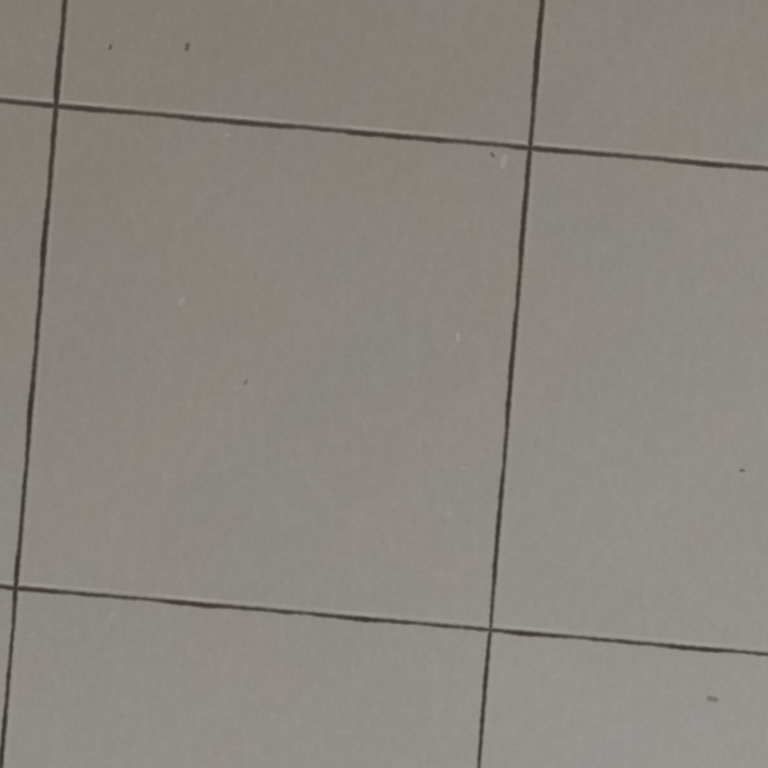
A Shadertoy shader for this texture:

```glsl
#define TILE_U vec2(0.617, -0.0547)   // tile edge running right
#define TILE_V vec2(0.052, 0.6275)    // tile edge running up
#define CORNER vec2(0.0208, 0.2344)   // one grid crossing
#define JOINT 0.0029                  // half width of a joint
#define BLUR 0.0027                   // softness of joint edges
#define SPECKS 14
#define WARM vec3(0.505, 0.480, 0.448)
#define COOL vec3(0.588, 0.576, 0.555)
#define GROUT vec3(0.225, 0.200, 0.178)
#define PALE vec3(0.650, 0.635, 0.605)

vec2 hash2(vec2 p) {
    vec3 q = fract(p.xyx * vec3(0.1031, 0.1030, 0.0973));
    q += dot(q, q.yzx + 33.33);
    return fract((q.xx + q.yz) * q.zy);
}

// Distance to the nearest scattered point
float cellular(vec2 p) {
    vec2 id = floor(p);
    float d = 2.0;
    for (int j = -1; j <= 1; j++)
    for (int i = -1; i <= 1; i++) {
        vec2 n = id + vec2(i, j);
        d = min(d, length(n + hash2(n) - p));
    }
    return d;
}

// Smooth wandering value, about -1 to 1
float waves(vec2 p) {
    return 0.5 * sin(p.x + 1.7 * sin(p.y * 0.8))
         + 0.3 * sin(2.3 * p.y + 1.3 * sin(p.x * 1.9))
         + 0.2 * sin(4.1 * p.x - 3.7 * p.y);
}

float stroke(float d, float halfWidth, float soft) {
    return 1.0 - smoothstep(halfWidth - soft, halfWidth + soft, abs(d));
}

void mainImage(out vec4 fragColor, in vec2 fragCoord) {
    vec2 uv = fragCoord / iResolution.xy;
    float soft = max(BLUR, 1.0 / iResolution.y);
    vec2 grid = inverse(mat2(TILE_U, TILE_V)) * (uv - CORNER);

    // Glazed surface: slanting light, faint mottling, slight tile differences
    float light = 0.02 + 0.36 * uv.x + 0.72 * (1.0 - uv.y);
    light += 0.05 * waves(uv * 9.0) + 0.08 * (hash2(floor(grid) + 7.0).x - 0.5);
    vec3 color = mix(WARM, COOL, clamp(light, 0.0, 1.1));
    color += 0.014 * (cellular(uv * vec2(65.0, 40.0)) - 0.5);
    color += 0.018 * (cellular(uv * 150.0) - 0.5);
    color += vec3(0.004, 0.0, -0.003) * waves(uv * 17.0 + 4.0);

    // Scattered chips and dirt, few of them large
    for (int i = 0; i < SPECKS; i++) {
        vec2 seed = vec2(i, 3.0);
        vec2 shape = hash2(seed + 21.0);
        vec2 kind = hash2(seed + 47.0);
        float angle = 6.283 * shape.x;
        vec2 axis = vec2(cos(angle), sin(angle));
        vec2 p = uv - hash2(seed);
        float size = mix(0.0018, 0.0055, pow(shape.y, 4.0));
        p -= axis * clamp(dot(p, axis), -size, size);
        float mark = stroke(length(p), size * 0.7, soft);
        color = mix(color, kind.x < 0.4 ? GROUT : PALE, mark * mix(0.25, 0.65, kind.y));
    }

    // Joints: signed distances to the nearest upright and level line
    vec2 offset = fract(grid + 0.5) - 0.5;
    vec2 line = offset * vec2(length(TILE_U), length(TILE_V));
    vec2 lineId = floor(grid + 0.5);
    vec2 along = vec2(waves(vec2(uv.y * 30.0, lineId.x * 5.0)),
                      waves(vec2(uv.x * 30.0, lineId.y * 5.0)));
    line += 0.0008 * along;
    vec2 width = JOINT * (1.0 + 0.22 * along + 0.35 * (uv.y - 0.5));
    vec2 depth = vec2(0.93, 0.84) + vec2(0.07, 0.12) * along;

    // Pale worn rims, broken along their length
    float rim = max(0.35 * stroke(line.x - 0.0075, 0.0014, soft) * (0.6 + 0.4 * along.x),
                    0.75 * stroke(line.y - 0.0070, 0.0018, soft) * (0.6 + 0.4 * along.y));
    color = mix(color, PALE, rim);

    // Dark joint with ragged fill
    float ragged = 0.0012 * (cellular(uv * 110.0) - 0.5);
    float upright = depth.x * stroke(line.x, width.x + ragged, soft);
    float level = depth.y * stroke(line.y, width.y + ragged, soft);
    color = mix(color, GROUT, max(upright, level));

    fragColor = vec4(color, 1.0);
}
```
